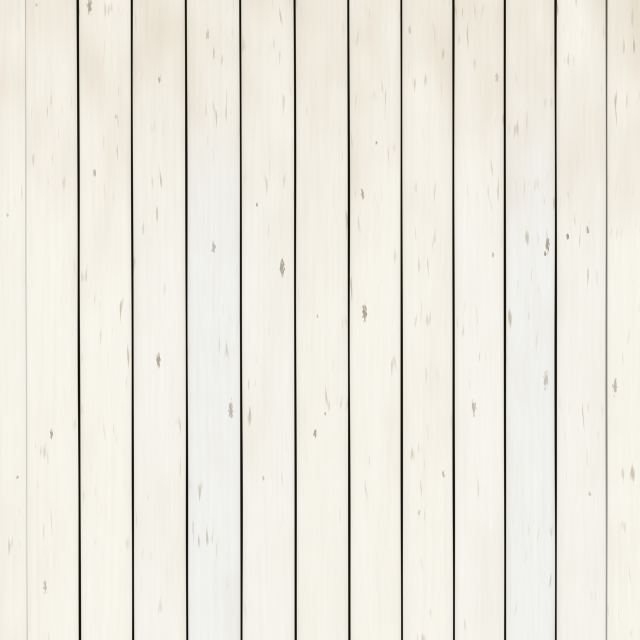
Write a Shadertoy shader that draws this texture.

```glsl
// Whitewashed vertical wood planks with thin dark gaps, faint grain, stains and small knots.
#define SEAMS 12
#define FIRST_SEAM 0.047
#define PLANK_WIDTH 0.0821
#define SPACING_DRIFT 0.006
#define GAP_HALF_WIDTH 0.0016
#define GRAIN_AMOUNT 0.018
#define STREAK_AMOUNT 0.55
#define STAIN_AMOUNT 0.85
#define KNOTS_PER_PLANK 3

const vec3 PAINT = vec3(0.968, 0.957, 0.918);
const vec3 COOL_PAINT = vec3(0.952, 0.952, 0.938);
const vec3 STAIN = vec3(0.905, 0.865, 0.800);
const vec3 BARE_WOOD = vec3(0.69, 0.63, 0.53);
const vec3 GAP = vec3(0.08, 0.07, 0.04);

vec2 hash2(vec2 p) {
    p = vec2(dot(p, vec2(127.1, 311.7)), dot(p, vec2(269.5, 183.3)));
    return fract(sin(p) * 43758.545);
}

float cornerSlope(vec2 cell, vec2 corner, vec2 f) {
    return dot(hash2(cell + corner) * 2.0 - 1.0, f - corner);
}

// Gradient noise, roughly -0.7 to 0.7
float noise(vec2 p) {
    vec2 i = floor(p), f = fract(p);
    vec2 u = f * f * f * (f * (f * 6.0 - 15.0) + 10.0);
    float low = mix(cornerSlope(i, vec2(0, 0), f), cornerSlope(i, vec2(1, 0), f), u.x);
    float high = mix(cornerSlope(i, vec2(0, 1), f), cornerSlope(i, vec2(1, 1), f), u.x);
    return mix(low, high, u.y);
}

// Horizontal place of a gap: uneven spacing, slight lean and waver
float seamX(float k, float y) {
    float x = FIRST_SEAM + PLANK_WIDTH * k;
    x += SPACING_DRIFT * sin(6.2832 * (k - 3.6) / 13.0);
    x += 0.003 * (0.5 - y) * (1.0 - k / 11.0);
    return x + 0.0012 * noise(vec2(k * 5.7, y * 2.5));
}

// The outermost gaps are nearly closed
float seamStrength(float k, float y) {
    if (k < 0.5) return 0.17;
    if (k > float(SEAMS) - 1.5) return mix(0.35, 0.65, y);
    return 1.0;
}

vec3 woodColor(vec2 uv, float id) {
    vec2 p = uv + vec2(id * 3.17, id * 7.31);

    // Paint tone, cooler on some planks
    float cool = pow(max(0.0, cos(1.0472 * (id - 4.0))), 2.0);
    cool *= 1.0 - smoothstep(0.6, 0.95, uv.y);
    vec3 color = mix(PAINT, COOL_PAINT, cool);
    color += 0.012 * (hash2(vec2(id, 4.0)).x - 0.5);

    // Warm stains, mostly towards the top and the left foot
    float cloud = noise(p * vec2(13.0, 4.0)) + 0.5 * noise(p * vec2(29.0, 11.0));
    float ends = 0.75 * smoothstep(0.5, 1.05, uv.y);
    ends += 0.4 * (1.0 - smoothstep(0.0, 0.45, uv.y)) * (1.0 - smoothstep(0.0, 0.12, uv.x));
    float stain = clamp(ends * (0.7 + 1.3 * cloud) + 0.35 * max(cloud, 0.0), 0.0, 1.0);
    color = mix(color, STAIN, STAIN_AMOUNT * stain);

    // Fine grain
    float grain = noise(p * vec2(150.0, 5.0)) + 0.6 * noise(p * vec2(260.0, 22.0));
    color += GRAIN_AMOUNT * grain * vec3(0.9, 1.0, 1.15);

    // Broken streaks of bare wood
    float worn = smoothstep(0.02, 0.4, noise(p * vec2(22.0, 6.0) + 31.0) + 0.15 * uv.y);
    float bend = 0.003 * noise(p * vec2(8.0, 14.0));
    float streak = smoothstep(0.22, 0.55, noise((p + vec2(bend, 0.0)) * vec2(190.0, 24.0)));
    return mix(color, BARE_WOOD, STREAK_AMOUNT * worn * streak);
}

// Small ragged marks scattered along one plank
float knots(vec2 uv, float id, float left) {
    float mark = 0.0;
    for (int i = 0; i < KNOTS_PER_PLANK; i++) {
        vec2 seed = hash2(vec2(id + 2.3, float(i) * 9.1 + 1.7));
        vec2 traits = hash2(seed * 71.0);
        vec2 center = vec2(left + PLANK_WIDTH * mix(0.15, 0.85, seed.x), seed.y);
        vec2 size = mix(vec2(0.002, 0.003), vec2(0.004, 0.015), traits.x * traits.x);
        float d = length((uv - center) / size) + 1.1 * noise(uv * vec2(380.0, 170.0));
        mark = max(mark, (1.0 - smoothstep(0.3, 1.2, d)) * mix(0.25, 0.75, traits.y));
    }
    return mark;
}

void mainImage(out vec4 fragColor, in vec2 fragCoord) {
    vec2 uv = fragCoord / iResolution.xy;
    float blur = 0.75 / iResolution.x;

    // Find the plank and the coverage of the gaps
    float id = 0.0, left = FIRST_SEAM - PLANK_WIDTH;
    float gap = 0.0, edge = 0.0;
    for (int i = 0; i < SEAMS; i++) {
        float k = float(i), x = seamX(k, uv.y);
        float strength = seamStrength(k, uv.y);
        float halfWidth = GAP_HALF_WIDTH * (1.0 + 0.7 * noise(vec2(k * 8.3 + 0.4, uv.y * 3.0)));
        halfWidth *= mix(0.6, 1.0, strength);
        float d = abs(uv.x - x);
        gap = max(gap, strength * (1.0 - smoothstep(halfWidth - blur, halfWidth + blur, d)));
        edge = max(edge, strength * exp(-d / 0.0035));
        if (uv.x > x) { id = k + 1.0; left = x; }
    }

    // Layer wood, knots, shaded plank edges and gaps
    vec3 color = woodColor(uv, id);
    color = mix(color, BARE_WOOD * 0.8, knots(uv, id, left));
    color *= 1.0 - 0.10 * edge;
    color = mix(color, GAP, gap);
    fragColor = vec4(clamp(color, 0.0, 1.0), 1.0);
}
```
